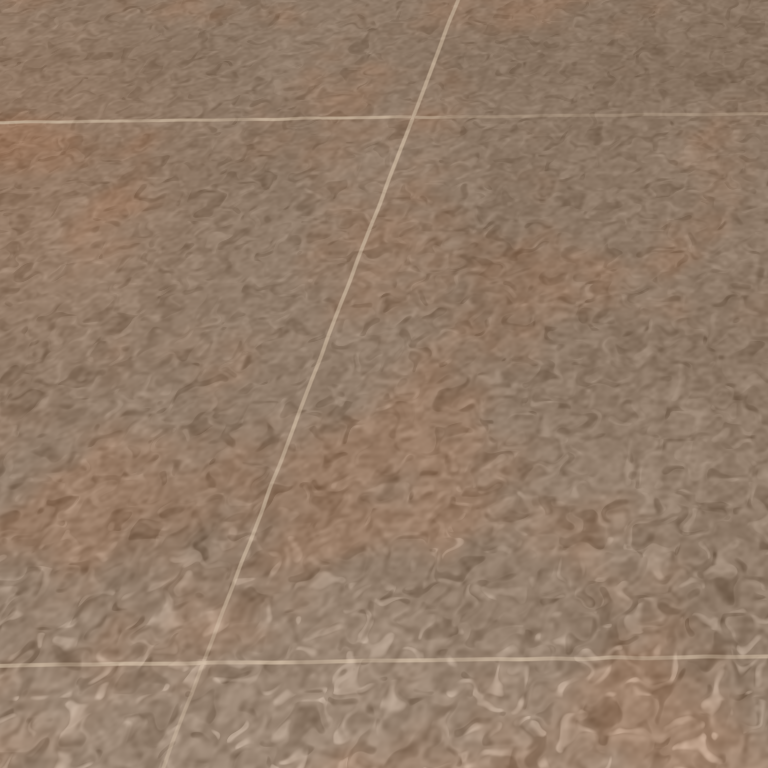
Reproduce this texture procedurally as a Shadertoy shader.

```glsl
// A mottled brown stone floor seen at a slant, crossed by three thin pale joints.
// Warped value noise on a receding plane gives the flecks; broad noise gives
// stains and warm patches; the joints are distances to lines, worn by noise.

const vec3 STONE = vec3(0.567, 0.488, 0.418);
const vec3 JOINT = vec3(0.765, 0.685, 0.595);
const vec3 WARM_TINT = vec3(0.030, -0.004, -0.020);
const vec2 VANISHING_POINT = vec2(1.2, 2.6);
const float FLECK_FREQ = 58.0;        // fleck cells per canvas height, near edge
const float GRAIN_FREQ = 125.0;
const float FLECK_WARP = 0.9;         // curl of the flecks, in cells
const float GRAIN_CONTRAST = 0.16;
const float DARK_FLECK = 0.062;
const float LIGHT_FLECK = 0.105;
const float STAIN_CONTRAST = 0.065;
const float JOINT_HALF_WIDTH = 0.0024;
const float SLANT_START = 0.212;      // x of the slanted joint at the lower edge
const float SLANT_SLOPE = 0.384;      // its change of x per unit of y
const float CROSS_START = 0.134;      // y of the lower cross joint at the left
const float CROSS_SPACING = 0.707;
const float CROSS_TILT = 0.0115;

float hash(vec2 p) {
    return fract(sin(dot(p, vec2(127.1, 311.7))) * 43758.5453);
}

float noise(vec2 p) {
    vec2 cell = floor(p), f = fract(p);
    f = f * f * (3.0 - 2.0 * f);
    float low = mix(hash(cell), hash(cell + vec2(1, 0)), f.x);
    float high = mix(hash(cell + vec2(0, 1)), hash(cell + vec2(1, 1)), f.x);
    return mix(low, high, f.y);
}

float fbm(vec2 p) {
    float sum = 0.0, weight = 0.5;
    for (int i = 0; i < 4; i++) {
        sum += weight * noise(p);
        p = mat2(1.6, 1.2, -1.2, 1.6) * p + 7.3;
        weight *= 0.5;
    }
    return sum / 0.9375;
}

// Screen position to a plane receding to the vanishing point
vec2 floorPlane(vec2 uv) {
    float scale = VANISHING_POINT.y / (VANISHING_POINT.y - uv.y);
    return vec2(uv.x - VANISHING_POINT.x, VANISHING_POINT.y) * scale;
}

// Brightness offset of the stone's flecks; height is 0 near, 1 far
float fleckTone(vec2 plane, float height) {
    vec2 p = plane * FLECK_FREQ;
    p += FLECK_WARP * (vec2(noise(p * 0.7 + 31.0), noise(p * 0.7 + 67.0)) - 0.5) * 2.0;
    float grain = 0.6 * noise(p * 1.3 + 11.0) + 0.4 * noise(plane * GRAIN_FREQ) - 0.5;
    float density = 0.16 * (fbm(plane * 7.0 + 5.0) - 0.5);
    float dark = smoothstep(0.60, 0.86, noise(p) + density);
    float light = smoothstep(0.62, 0.90, noise(p * 1.1 + 91.0) - density);
    float lightAmount = mix(0.35, 1.0, smoothstep(0.45, 0.05, height));
    float contrast = mix(1.15, 0.65, height);
    return contrast * (GRAIN_CONTRAST * grain - DARK_FLECK * dark
                       + LIGHT_FLECK * lightAmount * light);
}

// Soft coverage of a line, at least about a pixel wide
float lineMask(float dist, float halfWidth) {
    float soft = max(0.0012, 0.8 / iResolution.y);
    return 1.0 - smoothstep(halfWidth - soft, halfWidth + soft, abs(dist));
}

float joints(vec2 uv) {
    // Slanted joint, slightly wavering and duller near the lower edge
    float waver = 0.0015 * (noise(vec2(uv.y * 30.0, 3.0)) - 0.5);
    float across = uv.x - SLANT_START - SLANT_SLOPE * uv.y + waver;
    float slanted = lineMask(across / length(vec2(1.0, SLANT_SLOPE)), JOINT_HALF_WIDTH);
    slanted *= mix(0.55, 0.9, smoothstep(0.1, 0.35, uv.y));
    slanted *= 0.8 + 0.2 * noise(vec2(uv.y * 45.0, 8.0));

    // Cross joints; the far one is thinner and worn away to the right
    float crossing = 0.0;
    for (int i = 0; i < 2; i++) {
        float row = float(i);
        float y = CROSS_START + row * CROSS_SPACING + CROSS_TILT * uv.x;
        y += 0.002 * (noise(vec2(uv.x * 25.0, row * 9.0)) - 0.5);
        float wear = 0.5 + 0.5 * noise(vec2(uv.x * 38.0, 20.0 + row * 5.0));
        wear *= 1.0 - 0.5 * row * smoothstep(0.50, 0.62, uv.x);
        float halfWidth = JOINT_HALF_WIDTH * (1.05 - 0.25 * row);
        crossing = max(crossing, wear * lineMask(uv.y - y, halfWidth));
    }
    return max(slanted, crossing);
}

void mainImage(out vec4 fragColor, in vec2 fragCoord) {
    vec2 uv = fragCoord / iResolution.y;
    vec2 plane = floorPlane(uv);

    // Broad stains, a paler near edge and a darker far middle
    float tone = fleckTone(plane, uv.y);
    tone += STAIN_CONTRAST * (fbm(plane * 4.0 + 17.0) - 0.5);
    tone += 0.035 * smoothstep(0.28, 0.0, uv.y) - 0.012 * smoothstep(0.3, 1.0, uv.y);
    tone -= 0.025 * exp(-18.0 * dot(uv - vec2(0.75, 0.98), uv - vec2(0.75, 0.98)));

    // Warm patches, strongest at the upper left
    float warmth = smoothstep(0.45, 0.75, fbm(plane * 5.0 + 43.0));
    warmth += 0.7 * smoothstep(0.4, 0.0, distance(uv, vec2(0.0, 0.76)));

    vec3 color = STONE + tone + WARM_TINT * warmth;
    color = mix(color, JOINT + 0.5 * tone, joints(uv));
    fragColor = vec4(clamp(color, 0.0, 1.0), 1.0);
}
```
